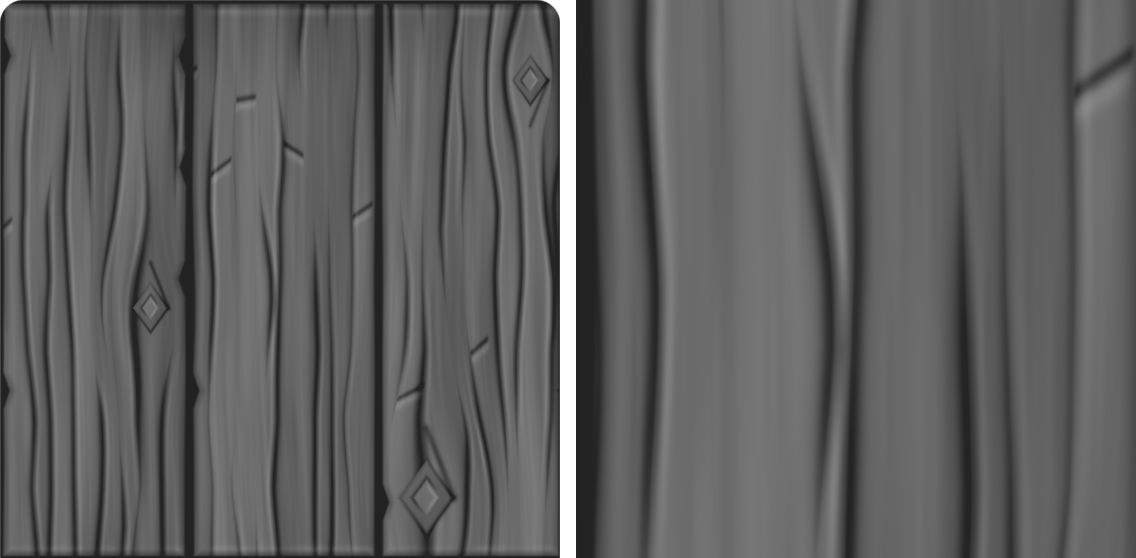
Left, the full canvas; right, a detail of the centre.
A Shadertoy shader for this texture:

```glsl
const float PLANK_WIDTH = 0.338;
const float STRIPS_PER_PLANK = 8.0;
const float GAP_TONE = 0.135;
const float WOOD_TONE = 0.405;
const vec3 PAPER = vec3(1.0);

// Knots: centre x, centre y, half width, direction of the crack tail
const vec4 KNOTS[3] = vec4[3](
    vec4(0.269, 0.448, 0.032, 1.0),
    vec4(0.947, 0.856, 0.032, -1.0),
    vec4(0.762, 0.108, 0.049, 1.0));

float hash(vec2 p) {
    vec3 q = fract(p.xyx * vec3(0.1031, 0.1030, 0.0973));
    q += dot(q, q.yzx + 33.33);
    return fract((q.x + q.y) * q.z);
}

float bell(float x, float width) {
    return exp(-x * x / (width * width));
}

// Angular one-dimensional noise, for chiselled outlines
float zigzag(float t, float seed) {
    float cell = floor(t), f = fract(t);
    f = mix(f, smoothstep(0.0, 1.0, f), 0.5);
    return mix(hash(vec2(cell, seed)), hash(vec2(cell + 1.0, seed)), f);
}

float valueNoise(vec2 p) {
    vec2 cell = floor(p), f = smoothstep(0.0, 1.0, fract(p));
    float low = mix(hash(cell), hash(cell + vec2(1, 0)), f.x);
    float high = mix(hash(cell + vec2(0, 1)), hash(cell + vec2(1, 1)), f.x);
    return mix(low, high, f.y);
}

float segmentDistance(vec2 p, vec2 a, vec2 b) {
    vec2 pa = p - a, ba = b - a;
    return length(pa - ba * clamp(dot(pa, ba) / dot(ba, ba), 0.0, 1.0));
}

// Fine fibres stretched along the plank
float grain(vec2 p) {
    p.x += 0.02 * zigzag(p.y * 3.0, 5.0);
    return 0.5 * valueNoise(p * vec2(50.0, 2.5))
         + 0.3 * valueNoise(p * vec2(115.0, 5.0) + 17.0)
         + 0.2 * valueNoise(p * vec2(230.0, 9.0) + 41.0) - 0.5;
}

// Spread the fibres sideways around a knot
vec2 bendAround(vec2 p, vec4 knot) {
    vec2 d = (p - knot.xy) / (knot.z * vec2(2.2, 4.0));
    p.x -= (p.x - knot.x) * 0.6 * exp(-dot(d, d));
    return p;
}

// Carved strips: tone steps, tapering grooves, lit rims and broken ends
float strips(float x, float y) {
    float first = floor(x), tone = 0.0, relief = 0.0;
    for (int k = -2; k <= 2; k++) {
        float id = first + float(k);
        float edge = id + 0.35 * (hash(vec2(id, 3.0)) - 0.5)
                   + 0.9 * (zigzag(y * 2.7 + id * 0.37, id) - 0.5)
                   + 0.24 * (zigzag(y * 8.0, id + 70.0) - 0.5);
        float d = x - edge;
        tone = mix(tone, 0.07 * (hash(vec2(id, 9.0)) - 0.5), smoothstep(-0.1, 0.1, d));

        float side = hash(vec2(id, 11.0)) > 0.3 ? d : -d;
        float depth = smoothstep(0.25, 0.75, zigzag(y * 3.5 + id * 0.61, id + 140.0));
        relief -= 0.20 * depth * bell(side, mix(0.03, 0.14, depth));
        relief -= 0.06 * depth * smoothstep(-0.5, 0.0, side) * smoothstep(0.06, 0.0, side);
        relief += 0.065 * depth * bell(side - 0.22, 0.08);

        float broken = step(0.7, hash(vec2(id, 21.0)));
        float slope = 0.08 * (hash(vec2(id, 23.0)) - 0.5);
        float e = y - mix(0.1, 0.9, hash(vec2(id, 25.0))) + slope * d;
        float span = broken * smoothstep(0.0, 0.1, d) * smoothstep(0.95, 0.8, d);
        relief += span * (0.07 * bell(e + 0.013, 0.008) - 0.19 * bell(e, 0.0055));
    }
    // Worn rims at both ends of the plank
    float rim = bell(y - 0.979, 0.007) + bell(y - 0.015, 0.007);
    float fade = smoothstep(0.8, 1.0, y) * zigzag(x * 0.8, 31.0);
    return tone + relief + 0.07 * rim * zigzag(x * 1.3, 33.0) - 0.07 * fade;
}

float addKnot(float shade, vec2 p, vec4 knot) {
    vec2 q = (p - knot.xy) / (knot.z * vec2(1.0, 1.4));
    float r = abs(q.x) + abs(q.y);
    float face = 0.37 + 0.025 * (q.y - q.x) + 0.07 * grain(p);
    face += 0.05 * smoothstep(0.5, 0.4, r);
    face += 0.09 * bell(r - 0.34, 0.1) * smoothstep(-0.1, 0.2, q.x);
    face -= 0.13 * bell(r - 0.54, 0.08) * smoothstep(0.4, -0.4, q.x - q.y);
    shade = mix(shade, face, smoothstep(1.06, 0.94, r));
    shade -= 0.17 * bell(r - 0.98, 0.1) * (0.7 + 0.3 * clamp(q.x - q.y, -1.0, 1.0));
    return shade - 0.16 * bell(segmentDistance(q, vec2(1, 0), vec2(0.0, 1.8 * knot.w)), 0.11);
}

// Signed distance to the gap between planks, with triangular chips
float gapDistance(vec2 p) {
    float id = round(p.x / PLANK_WIDTH), dx = p.x - id * PLANK_WIDTH;
    vec2 cell = vec2(floor(p.y * 5.0), id + 50.0);
    float facing = hash(cell + 7.0) > 0.5 ? 1.0 : -1.0;
    float chip = step(0.55, hash(cell)) * step(0.0, dx * facing);
    chip *= max(0.0, 1.0 - abs(fract(p.y * 5.0) - 0.5) * 6.0);
    return abs(dx) - 0.005 - 0.003 * zigzag(p.y * 6.0, id) - 0.011 * chip;
}

void mainImage(out vec4 fragColor, in vec2 fragCoord) {
    vec2 p = fragCoord / iResolution.xy, bent = p;
    float pixel = 1.0 / min(iResolution.x, iResolution.y);
    for (int i = 0; i < 3; i++) bent = bendAround(bent, KNOTS[i]);

    // Wood surface
    float plank = floor(p.x / PLANK_WIDTH);
    float x = bent.x * STRIPS_PER_PLANK / PLANK_WIDTH + plank * 37.0;
    float shade = WOOD_TONE + 0.14 * grain(bent + plank * 3.0) + strips(x, p.y);
    for (int i = 0; i < 3; i++) shade = addKnot(shade, p, KNOTS[i]);

    // Gaps and outer border
    float gap = min(gapDistance(p), min(min(0.998 - p.x, 0.994 - p.y), p.y - 0.003));
    shade *= mix(0.72, 1.0, smoothstep(0.0, 0.016, gap));
    shade = mix(GAP_TONE, clamp(shade, 0.14, 0.56), smoothstep(-0.002, 0.002 + pixel, gap));

    // Rounded upper corners
    const float radius = 0.042;
    vec2 corner = max(vec2(abs(p.x - 0.5) - 0.5, p.y - 1.0) + radius, 0.0);
    float outside = smoothstep(-pixel, pixel, length(corner) - radius);
    fragColor = vec4(mix(vec3(shade), PAPER, outside), 1.0);
}
```
